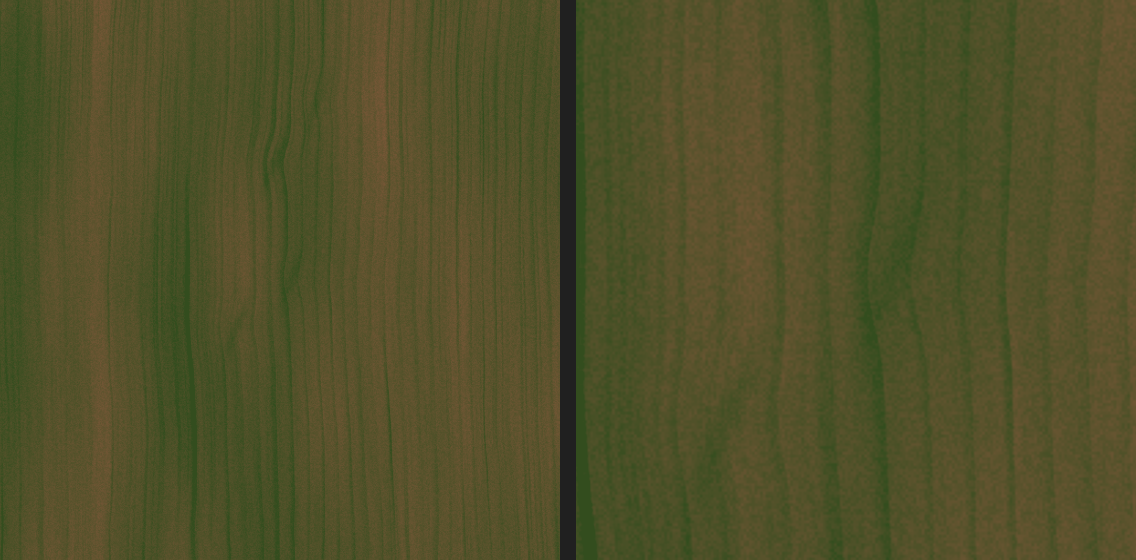
Left: the whole. Right: its middle third, enlarged.
A WebGL 1 fragment shader for this texture:

```glsl
precision highp float;

uniform vec2 u_resolution;

const vec3 MOSS_GREEN = vec3(0.20, 0.302, 0.118);
const vec3 WARM_BROWN = vec3(0.45, 0.336, 0.208);
const float RING_COUNT = 36.0;
const int KNOT_COUNT = 4;

float hash(vec2 p) {
  vec3 q = fract(vec3(p.xyx) * 0.1031);
  q += dot(q, q.yzx + 33.33);
  return fract((q.x + q.y) * q.z);
}

float noise(vec2 p) {
  vec2 cell = floor(p);
  vec2 f = fract(p);
  f = f * f * (3.0 - 2.0 * f);
  float low = mix(hash(cell), hash(cell + vec2(1.0, 0.0)), f.x);
  float high = mix(hash(cell + vec2(0.0, 1.0)), hash(cell + 1.0), f.x);
  return mix(low, high, f.y);
}

// Noise centred on zero, stretched by a frequency per axis
float signedNoise(vec2 p, vec2 frequency, float seed) {
  return noise(p * frequency + seed) - 0.5;
}

// Gentle sideways sway of the vertical grain
float grainSway(vec2 p) {
  return 0.026 * signedNoise(p, vec2(3.0, 1.7), 11.0)
       + 0.012 * signedNoise(p, vec2(9.0, 4.5), 37.0)
       + 0.003 * signedNoise(p, vec2(25.0, 18.0), 71.0);
}

// x: local bend of the grain, y: dark slanted streak beside it
vec2 knot(vec2 p, vec2 center, float strength) {
  vec2 d = p - center;
  vec2 bendOffset = d / vec2(0.05, 0.04);
  float bend = 0.012 * strength * exp(-dot(bendOffset, bendOffset));
  d.x -= 0.25 * d.y + 0.005 * sin(d.y * 40.0);
  vec2 streakOffset = d / vec2(0.009, 0.055);
  return vec2(bend, strength * exp(-dot(streakOffset, streakOffset)));
}

vec2 scatteredKnots(vec2 p) {
  vec2 total = vec2(0.0);
  for (int i = 0; i < KNOT_COUNT; i++) {
    float id = float(i);
    vec2 center = vec2(0.28 + 0.42 * hash(vec2(id, 5.3)),
                       0.32 + 0.55 * hash(vec2(id, 19.7)));
    total += knot(p, center, 0.45 + 0.5 * hash(vec2(id, 43.1)));
  }
  return total;
}

// Growth rings: slow darkening that ends in a crisp edge
float growthRings(vec2 p) {
  float phase = RING_COUNT * p.x + 5.0 * noise(vec2(p.x * 4.0, 3.0));
  float id = floor(phase);
  float f = phase - id;
  float start = mix(0.4, 0.8, hash(vec2(id, 8.0)));
  float line = smoothstep(start, 0.92, f) * (1.0 - smoothstep(0.92, 1.0, f));
  float fade = 0.25 + 1.2 * noise(vec2(id * 7.3, p.y * 4.0));
  return line * fade * mix(0.25, 1.0, hash(vec2(id, 23.0)));
}

// Thin secondary lines, gathered in some parts of the board
float hairlines(vec2 p) {
  float phase = 115.0 * p.x + 6.0 * noise(vec2(p.x * 9.0, 6.0));
  float id = floor(phase);
  float center = mix(0.35, 0.65, hash(vec2(id, 31.0)));
  float line = 1.0 - smoothstep(0.05, 0.32, abs(phase - id - center));
  float cluster = smoothstep(0.25, 0.75, noise(p * vec2(6.0, 2.0) + 90.0));
  float fade = smoothstep(0.3, 0.8, noise(vec2(id * 3.7, p.y * 4.0)));
  return line * fade * mix(0.3, 1.3, cluster);
}

// Wide soft bands of green and brown, broken up along the board
float broadTone(vec2 p) {
  return 0.44 * signedNoise(p, vec2(6.0, 1.3), 4.0)
       + 0.34 * signedNoise(p, vec2(9.0, 3.6), 47.0)
       + 0.30 * signedNoise(p, vec2(22.0, 2.6), 53.0);
}

// Fine vertical fibres
float fibres(vec2 p) {
  return 0.12 * signedNoise(p, vec2(70.0, 4.0), 17.0)
       + 0.13 * signedNoise(p, vec2(190.0, 12.0), 29.0);
}

// Powdery speckle without direction
float speckle(vec2 p) {
  return 0.30 * signedNoise(p, vec2(613.0, 587.0), 61.0)
       + 0.13 * signedNoise(p, vec2(290.0, 260.0), 83.0);
}

void main() {
  vec2 uv = gl_FragCoord.xy / u_resolution.y;
  vec2 knots = scatteredKnots(uv);
  vec2 grain = uv + vec2(grainSway(uv) + knots.x, 0.0);

  float warmth = 0.535 + 0.10 * (uv.y - 0.5);
  warmth += broadTone(grain) + fibres(grain) + speckle(uv);
  warmth -= 0.40 * growthRings(grain);
  warmth -= 0.16 * hairlines(grain);
  warmth -= 0.30 * knots.y;

  vec3 color = mix(MOSS_GREEN, WARM_BROWN, clamp(warmth, 0.0, 1.1));
  gl_FragColor = vec4(color, 1.0);
}
```
